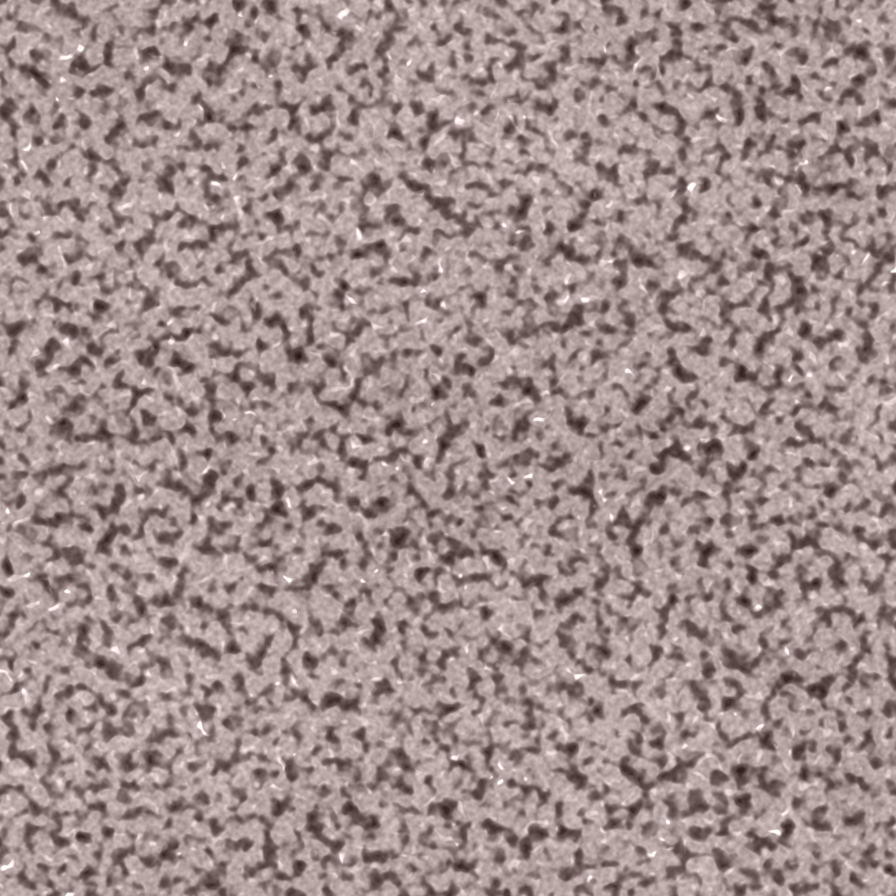
A Shadertoy shader for this texture:

```glsl
// Pale mauve-grey porous stone, densely pitted with small dark hollows and light chips.

#define PIT_SCALE   52.0   // pits across the canvas
#define PIT_DEPTH   0.37   // darkening inside a pit
#define PIT_EDGES   vec2(-0.15, 0.48)
#define WARP        0.0045 // irregularity of the pit outlines
#define GRAIN       0.15   // strength of the fine surface grain
#define CHIP_LIGHT  0.15   // brightness of the pale chips
#define GLINT_LIGHT 0.24   // brightness of the rare white glints
#define BASE_TONE   0.728
#define STONE_TINT  vec3(0.0, -0.069, -0.079)

// Random unit vector for a lattice point.
vec2 gradientAt(vec2 cell) {
    vec3 h = fract(cell.xyx * vec3(0.1031, 0.1030, 0.0973));
    h += dot(h, h.yzx + 33.33);
    float angle = 6.28318 * fract((h.x + h.y) * h.z);
    return vec2(cos(angle), sin(angle));
}

// Gradient noise, roughly -0.7 to 0.7.
float noise(vec2 p) {
    vec2 cell = floor(p), f = p - cell;
    vec2 u = f * f * f * (f * (f * 6.0 - 15.0) + 10.0);
    vec2 e = vec2(0.0, 1.0);
    float a = dot(gradientAt(cell), f);
    float b = dot(gradientAt(cell + e.yx), f - e.yx);
    float c = dot(gradientAt(cell + e.xy), f - e.xy);
    float d = dot(gradientAt(cell + e.yy), f - e.yy);
    return mix(mix(a, b, u.x), mix(c, d, u.x), u.y);
}

vec2 turn(vec2 p, float angle) {
    float c = cos(angle), s = sin(angle);
    return vec2(c * p.x - s * p.y, s * p.x + c * p.y);
}

// Height of the pit pattern: large values lie deep inside a pit.
float pitField(vec2 p) {
    vec2 bend = vec2(noise(p * 60.0 + 17.0), noise(p * 60.0 + 71.0));
    vec2 q = p + WARP * bend;
    float field = noise(turn(q, 0.6) * PIT_SCALE + 5.0);
    field += 0.55 * noise(turn(q, 1.9) * PIT_SCALE * 1.8 + 40.0);
    field += 0.20 * noise(turn(q, 0.3) * PIT_SCALE * 0.4 + 90.0);
    return field + 0.08 * noise(p * 4.0 + 11.0);
}

void mainImage(out vec4 fragColor, in vec2 fragCoord) {
    vec2 p = fragCoord / iResolution.y;

    // Pits, with a few darker cores.
    float field = pitField(p);
    float pit = smoothstep(PIT_EDGES.x, PIT_EDGES.y, field);
    float core = smoothstep(0.45, 0.75, field);
    float tone = BASE_TONE - PIT_DEPTH * pit - 0.12 * core;

    // Fine grain and slow changes of shade.
    float grain = noise(turn(p, 0.9) * 125.0) + 0.5 * noise(turn(p, 2.2) * 210.0);
    tone += GRAIN * grain * (1.0 - 0.4 * pit);
    tone += 0.05 * noise(p * 3.0 + 23.0) + 0.04 * noise(p * 13.0 + 51.0);

    // Pale chips on the rims and rare glints.
    vec2 bent = p + 0.006 * vec2(noise(p * 45.0 + 33.0), noise(p * 45.0 + 8.0));
    float chip = noise(turn(bent, 1.2) * 88.0 + 63.0);
    float rare = smoothstep(0.15, 0.45, noise(turn(p, 0.4) * 19.0 + 29.0));
    tone += CHIP_LIGHT * smoothstep(0.18, 0.52, chip) * (1.0 - 0.6 * pit);
    tone += GLINT_LIGHT * rare * smoothstep(0.28, 0.5, chip) * (1.0 - 0.5 * pit);

    fragColor = vec4(clamp(vec3(tone) + STONE_TINT, 0.0, 1.0), 1.0);
}
```
